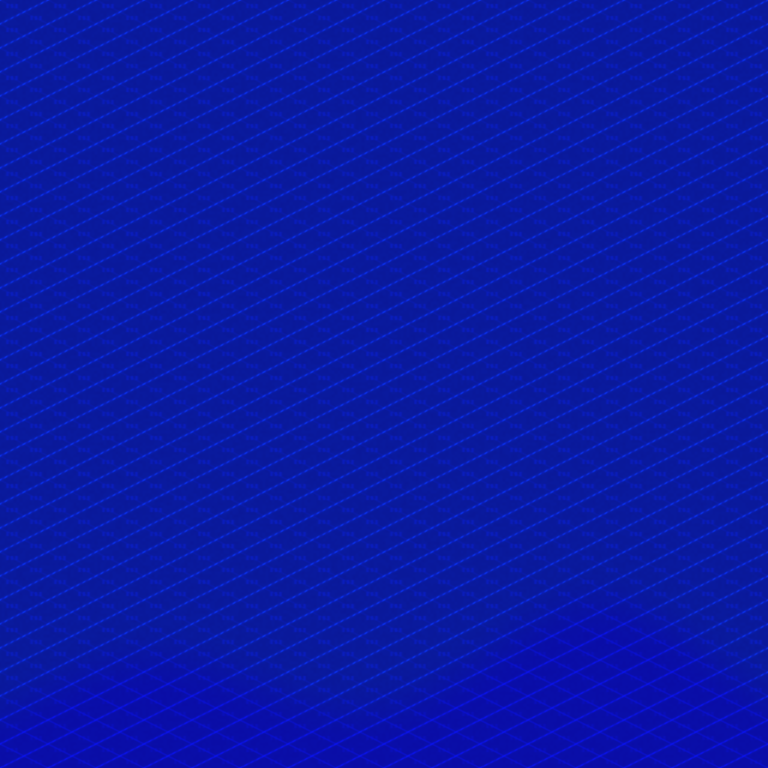
Reproduce this pattern procedurally as a WebGL 2 fragment shader.

```glsl
#version 300 es
precision highp float;

uniform vec2 u_resolution;
out vec4 outColor;

// Layout, in canvas units
const vec2 REPEATS = vec2(16.0, 32.0);  // diamonds across and down
const float LINE_HALF_WIDTH = 0.0010;
const float HALO_HALF_WIDTH = 0.0026;
const float HALO_STRENGTH = 0.4;
const float FALLING_STRENGTH = 0.24;
const float BEADS = 8.0;                // beads per diamond width
const float CROSSING_BOOST = 0.25;
const vec2 MARK_HALF_SIZE = vec2(0.0088, 0.0027);
const float MARK_DASHES = 3.0;
const float MARK_STRENGTH = 0.62;
const float GRAIN_CELLS = 256.0;
const float GRAIN_STRENGTH = 0.35;
const float GLOW_SOFTNESS = 0.05;

// Colours
const vec3 BASE_BLUE = vec3(0.04, 0.095, 0.60);
const vec3 SOFT_BLUE = vec3(0.04, 0.12, 0.66);
const vec3 LINE_BLUE = vec3(0.04, 0.12, 0.81);
const vec3 BEAD_BLUE = vec3(0.04, 0.19, 0.92);
const vec3 GLOW_BASE = vec3(0.04, 0.05, 0.65);
const vec3 GLOW_SOFT = vec3(0.04, 0.07, 0.69);
const vec3 GLOW_LINE = vec3(0.04, 0.07, 0.92);

const float TAU = 6.28319;

float hash(vec2 p) {
    vec3 q = fract(p.xyx * 0.1031);
    q += dot(q, q.yzx + 33.33);
    return fract((q.x + q.y) * q.z);
}

float valueNoise(vec2 p) {
    vec2 cell = floor(p);
    vec2 f = fract(p);
    f = f * f * (3.0 - 2.0 * f);
    float low = mix(hash(cell), hash(cell + vec2(1, 0)), f.x);
    float high = mix(hash(cell + vec2(0, 1)), hash(cell + vec2(1, 1)), f.x);
    return mix(low, high, f.y);
}

float coverage(float distanceToEdge, float pixel) {
    return 1.0 - smoothstep(-pixel, pixel, distanceToEdge);
}

// Distance to the nearest diamond edge, rising for direction 1, falling for -1
float slantDistance(vec2 lattice, float direction) {
    float phase = lattice.y - direction * lattice.x;
    return abs(fract(phase + 0.5) - 0.5) / length(REPEATS);
}

// Level broken dashes midway between the rising lines
float dashMarks(vec2 lattice, float pixel) {
    float column = floor(lattice.x * 2.0);
    float centerX = (column + 0.5) * 0.5;
    float row = floor(lattice.y + centerX + 0.5);
    vec2 local = (lattice - vec2(centerX, row - centerX)) / REPEATS;
    vec2 d = abs(local) - MARK_HALF_SIZE;
    float dots = cos(TAU * local.x * MARK_DASHES / (2.0 * MARK_HALF_SIZE.x));
    float wear = mix(0.85, 1.0, hash(vec2(column, row)));
    return coverage(max(d.x, d.y), pixel) * (0.6 + 0.4 * dots) * wear;
}

// Two low hills of violet light along the bottom
float bottomGlow(vec2 uv) {
    float left = (uv.x - 0.2) / 0.22;
    float right = (uv.x - 0.78) / 0.22;
    float crest = 0.02 + 0.12 * exp(-left * left) + 0.19 * exp(-right * right);
    return 1.0 - smoothstep(crest - GLOW_SOFTNESS, crest + GLOW_SOFTNESS, uv.y);
}

void main() {
    vec2 uv = gl_FragCoord.xy / u_resolution;
    float pixel = 1.0 / min(u_resolution.x, u_resolution.y);
    vec2 lattice = uv * REPEATS;
    float glow = bottomGlow(uv);
    vec3 softColor = mix(SOFT_BLUE, GLOW_SOFT, glow);
    vec3 lineColor = mix(LINE_BLUE, GLOW_LINE, glow);
    vec3 beadColor = mix(BEAD_BLUE, GLOW_LINE, glow);

    float risingDistance = slantDistance(lattice, 1.0);
    float fallingDistance = slantDistance(lattice, -1.0);

    // Ground: grain and a soft halo beside the rising lines
    vec3 color = mix(BASE_BLUE, GLOW_BASE, glow);
    float grain = valueNoise(uv * GRAIN_CELLS) * GRAIN_STRENGTH;
    float halo = coverage(risingDistance - HALO_HALF_WIDTH, pixel) * HALO_STRENGTH;
    color = mix(color, softColor, halo + grain);

    // Falling edges: faint lines, clearer inside the glow
    float falling = coverage(fallingDistance - LINE_HALF_WIDTH, pixel);
    color = mix(color, lineColor, falling * mix(FALLING_STRENGTH, 0.45, glow));

    // Dashes
    float marks = dashMarks(lattice, pixel) * MARK_STRENGTH;
    color = mix(color, lineColor, marks * (1.0 - 0.6 * glow));

    // Rising edges: beaded lines, brighter at the crossings
    float rising = coverage(risingDistance - LINE_HALF_WIDTH, pixel);
    float bead = 0.5 + 0.5 * cos(TAU * lattice.x * BEADS);
    float crossing = 0.5 + 0.5 * cos(TAU * lattice.x * 2.0);
    float strength = mix(0.6, 1.0, bead) + CROSSING_BOOST * (crossing - 0.5);
    color = mix(color, mix(lineColor, beadColor, bead), rising * clamp(strength, 0.0, 1.0));

    outColor = vec4(color, 1.0);
}
```
